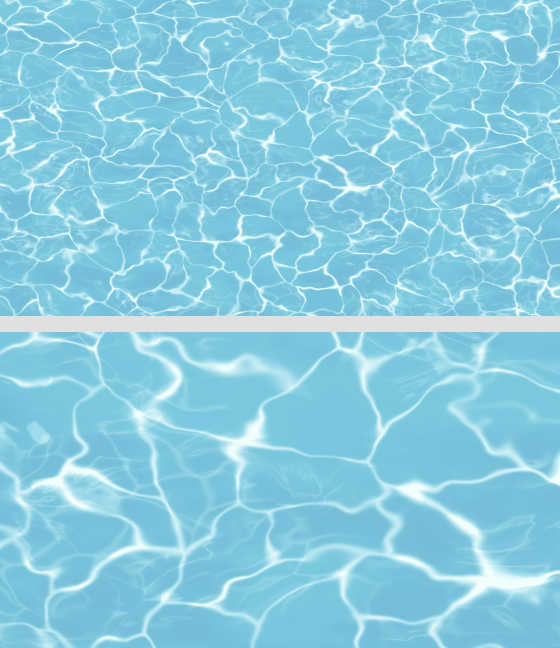
Top: the whole. Bottom: its middle third, enlarged.
Give the GLSL for this texture, as a WebGL 2 fragment shader.

```glsl
#version 300 es
precision highp float;
// Sunlit pool water: a net of bright caustic lines over calm cyan.
// Warped Voronoi borders form the net; ridged noise adds fine ripples
// and small glints, and a three-stop ramp turns light into colour.

uniform vec2 u_resolution;
out vec4 fragColor;

const vec3 DEEP  = vec3(0.452, 0.742, 0.848);
const vec3 WATER = vec3(0.472, 0.782, 0.871);
const vec3 PALE  = vec3(0.620, 0.857, 0.916);
const vec3 GLINT = vec3(0.940, 0.995, 0.990);

vec2 hash2(vec2 p) {
  vec3 q = fract(vec3(p.xyx) * vec3(0.1031, 0.1030, 0.0973));
  q += dot(q, q.yzx + 33.33);
  return fract((q.xx + q.yz) * q.zy);
}

float noise(vec2 p) {
  vec2 i = floor(p), f = fract(p);
  vec2 s = f * f * (3.0 - 2.0 * f);
  float low  = mix(hash2(i).x, hash2(i + vec2(1, 0)).x, s.x);
  float high = mix(hash2(i + vec2(0, 1)).x, hash2(i + vec2(1, 1)).x, s.x);
  return mix(low, high, s.y);
}

float fbm(vec2 p) {
  float sum = 0.0, amp = 0.54;
  for (int i = 0; i < 4; i++) {
    sum += amp * noise(p);
    p = mat2(1.6, 1.2, -1.2, 1.6) * p + 7.3;
    amp *= 0.5;
  }
  return sum;
}

// Signed displacement, about -amount/2 to amount/2 on each axis
vec2 wobble(vec2 p, float amount) {
  return amount * (vec2(noise(p), noise(p + 41.7)) - 0.5);
}

// Distances to the three nearest scattered points, in order
vec3 nearestThree(vec2 p, float jitter) {
  vec2 cell = floor(p);
  vec3 d = vec3(9.0);
  for (int y = -2; y <= 2; y++)
    for (int x = -2; x <= 2; x++) {
      vec2 c = cell + vec2(x, y);
      float r = length(c + 0.5 + jitter * (hash2(c + 100.0) - 0.5) - p);
      if (r < d.x) d = vec3(r, d.xy);
      else if (r < d.y) d = vec3(d.x, r, d.y);
      else if (r < d.z) d.z = r;
    }
  return d;
}

// Thin bright core with a soft skirt; swells where three cells meet
float net(vec2 p, float width, float strength) {
  vec3 d = nearestThree(p, 0.88);
  float edge = d.y - d.x;
  float knot = exp(-(d.z - d.x) * 9.0);
  float w = width * (0.75 + 0.5 * strength + 0.5 * knot);
  float core = exp(-edge * edge / (w * w));
  float skirt = exp(-edge / (width * 2.2));
  return core * (0.22 + 0.66 * strength + 0.22 * knot)
       + skirt * (0.06 + 0.08 * strength);
}

// Thin curling threads along the mid level of noise
float threads(vec2 p) {
  p += wobble(p * 0.6, 2.6);
  float level = abs(fbm(p) - 0.5);
  return exp(-level * 26.0);
}

vec3 ramp(float light, float tone) {
  vec3 base = mix(DEEP, WATER, tone);
  vec3 c = mix(base, PALE, smoothstep(0.0, 0.36, light) * 0.5
                         + clamp(light / 0.36, 0.0, 1.0) * 0.5);
  return mix(c, GLINT, clamp((light - 0.33) / 0.62, 0.0, 1.0));
}

vec3 water(vec2 p) {
  // Cells are wider than tall and flatten a little toward the top
  vec2 q = vec2(p.x * 9.2, p.y * (11.4 + 1.4 * p.y)) + 5.0;
  vec2 w = q + wobble(q * 0.75, 0.9) + wobble(q * 1.9 + 9.0, 0.36)
         + wobble(q * 5.0 + 3.0, 0.13);

  // Main net, brighter along short stretches than others
  float strength = 0.12 + 0.4 * smoothstep(0.25, 0.8, noise(q * 1.3 + 17.0))
                 + 0.55 * smoothstep(0.4, 0.9, noise(q * 3.4 + 60.0));
  float light = net(w, 0.062, strength);

  // Faint second net crossing the first
  float veil = smoothstep(0.35, 0.7, noise(q * 0.9 + 80.0));
  light += 0.3 * veil * net(w * vec2(1.25, 1.75) + 31.0, 0.09, 0.45);

  // Ripple threads and small glints gathered in loose patches
  float patchy = smoothstep(0.42, 0.66, fbm(q * 0.9 + 23.0));
  light += 0.25 * patchy * threads(q * vec2(1.9, 2.6));
  float spot = smoothstep(0.68, 0.80, fbm(w * vec2(2.2, 3.4) + 55.0));
  light += 0.34 * spot * (0.3 + 0.7 * patchy);

  float tone = smoothstep(0.30, 0.66, fbm(q * vec2(0.9, 1.4) + 70.0));
  return ramp(light, tone);
}

void main() {
  // Four samples per pixel keep the thin lines smooth
  vec3 sum = vec3(0.0);
  for (int i = 0; i < 4; i++) {
    vec2 offset = vec2(i & 1, i >> 1) * 0.5 - 0.25;
    sum += water((gl_FragCoord.xy + offset) / u_resolution.y);
  }
  fragColor = vec4(sum * 0.25, 1.0);
}
```
